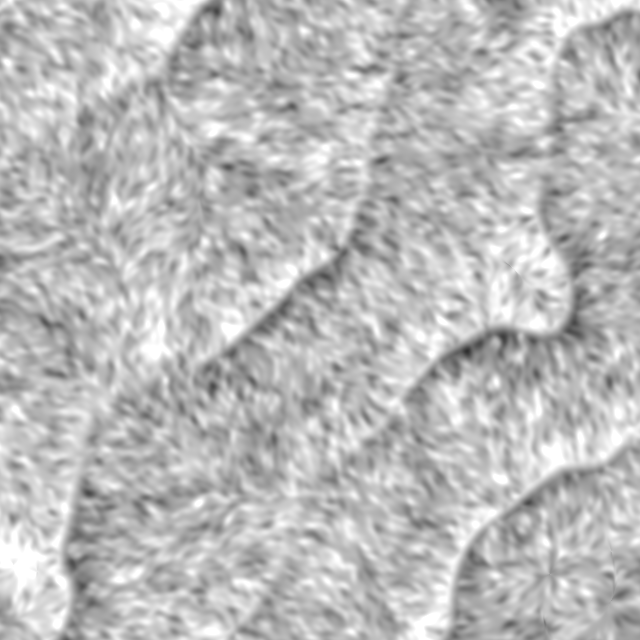
A three.js fragment shader for this texture:

```glsl
#define BASE_GREY 0.725
#define FOLD_CONTRAST 0.25
#define PATCH_CONTRAST 0.055
#define GRAIN_CONTRAST 0.175
#define FOLDS 3.3
#define FOLD_WARP 0.5
#define BRIGHT_WIDTH 0.055
#define DARK_WIDTH 0.04
#define EDGE_SOFTNESS 0.011
#define GRAIN_CELLS 84.0
#define PATCH_CELLS 24.0

varying vec2 vUv;

vec3 hash3(vec2 cell) {
  vec3 h = fract(cell.xyx * vec3(0.1031, 0.1030, 0.0973));
  h += dot(h, h.yxz + 33.33);
  return fract((h.xxy + h.yzz) * h.zyx);
}

// Layered sines, each octave turned and bent by its own cross wave
float waves(vec2 p) {
  float sum = 0.0;
  float amplitude = 0.5;
  for (int i = 0; i < 4; i++) {
    p = mat2(0.8, -0.6, 0.6, 0.8) * p * 1.6 + 1.7;
    sum += amplitude * sin(p.x + 1.3 * sin(p.y));
    amplitude *= 0.45;
  }
  return sum;
}

// Cellular noise: one signed soft streak per cell, roughly along a direction
float streaks(vec2 p, vec2 along, vec2 size) {
  vec2 cell = floor(p);
  float sum = 0.0;
  for (int y = -2; y <= 2; y++) {
    for (int x = -2; x <= 2; x++) {
      vec2 id = cell + vec2(float(x), float(y));
      vec3 rnd = hash3(id + 57.0);
      vec2 offset = p - id - rnd.xy;
      float turn = 1.3 * (fract(rnd.x * 17.0 + rnd.y * 29.0) - 0.5);
      vec2 axis = mat2(cos(turn), sin(turn), -sin(turn), cos(turn)) * along;
      vec2 local = vec2(dot(offset, axis), dot(offset, vec2(-axis.y, axis.x))) / size;
      sum += (2.0 * rnd.z - 1.0) * exp(-0.5 * dot(local, local));
    }
  }
  return sum;
}

// Steadily rising phase whose whole numbers mark the fold edges
float foldPhase(vec2 p) {
  return FOLDS * dot(p, vec2(0.82, -0.57)) + FOLD_WARP * waves(p * 4.0 + vec2(2.3, 0.6));
}

// Bright crest before the edge, shadow behind it
float foldShade(float dist) {
  float crest = exp(min(dist, 0.0) / BRIGHT_WIDTH);
  float shadow = -exp(-max(dist, 0.0) / DARK_WIDTH);
  return mix(crest, shadow, smoothstep(-EDGE_SOFTNESS, EDGE_SOFTNESS, dist));
}

void main() {
  vec2 p = vUv;

  // Fold phase and its slope
  float phase = foldPhase(p);
  vec2 stepSize = vec2(0.004, 0.0);
  vec2 slope = vec2(foldPhase(p + stepSize.xy), foldPhase(p + stepSize.yx)) - phase;
  slope /= stepSize.x;
  float steepness = length(slope);
  vec2 across = slope / max(steepness, 0.001);

  // Fine streaks run across the folds, wider patches lie beneath
  float grain = streaks(p * GRAIN_CELLS, across, vec2(0.66, 0.36));
  float patches = streaks(p * PATCH_CELLS + 9.0, across, vec2(0.75, 0.55));

  // Distance to the nearest edge, roughened by the noise
  float cycle = fract(phase + 0.5) - 0.5;
  float dist = cycle / max(steepness, 2.0) + 0.004 * grain + 0.007 * patches;
  float window = 1.0 - 4.0 * cycle * cycle;
  float strength = smoothstep(-0.55, 0.45, waves(p * 5.0 + vec2(7.1, 3.4)));
  float fold = foldShade(dist) * window * mix(0.3, 1.05, strength);

  float grey = BASE_GREY + FOLD_CONTRAST * fold
    + PATCH_CONTRAST * patches + GRAIN_CONTRAST * grain;
  gl_FragColor = vec4(vec3(clamp(grey, 0.0, 1.0)), 1.0);
}
```
